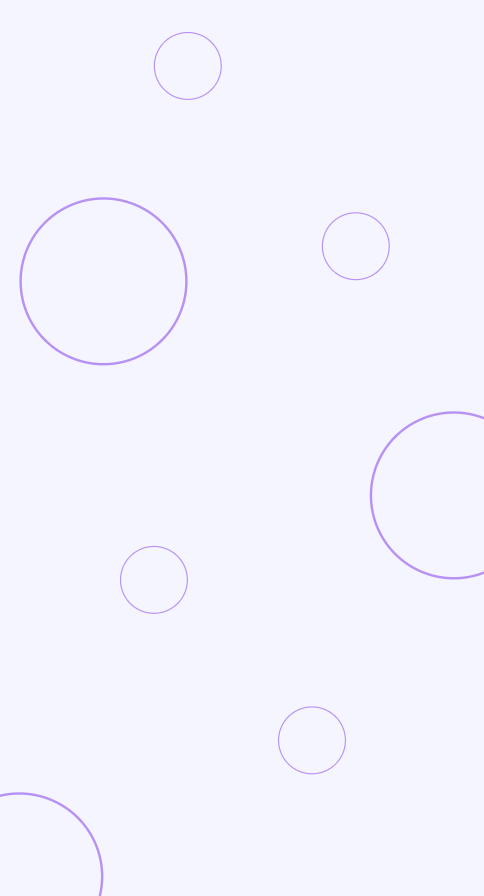
This background is drawn by a WebGL 2 fragment shader. Its source:

```glsl
#version 300 es
precision highp float;
// Thin violet ring outlines, large and small, on a pale lavender ground.
// Each size sits on its own slanted two-by-two lattice; every ring is a
// circle distance whose stroke is box-filtered over one pixel.

uniform vec2 u_resolution;
out vec4 fragColor;

// Lengths are fractions of the canvas height.
const vec3 GROUND = vec3(0.961, 0.961, 1.0);
const vec3 VIOLET = vec3(0.718, 0.573, 0.957);

const float LARGE_RADIUS = 0.0925;
const float LARGE_STROKE = 0.0027;
const vec2 LARGE_START = vec2(0.1155, 0.6860);
const vec2 LARGE_ACROSS = vec2(0.3910, -0.2389);
const vec2 LARGE_DOWN = vec2(-0.0940, -0.6641);
const vec2 LARGE_SKEW = vec2(0.0);

const float SMALL_RADIUS = 0.0373;
const float SMALL_STROKE = 0.0013;
const vec2 SMALL_START = vec2(0.2096, 0.9264);
const vec2 SMALL_ACROSS = vec2(0.1875, -0.2012);
const vec2 SMALL_DOWN = vec2(-0.0378, -0.5736);
const vec2 SMALL_SKEW = vec2(-0.0111, 0.0221);

// Share of a pixel lying inside an edge at signed distance d.
float edgeCoverage(float d, float pixel) {
    return clamp(d / pixel + 0.5, 0.0, 1.0);
}

float ringCoverage(vec2 p, float radius, float stroke, float pixel) {
    float d = length(p) - radius;
    return edgeCoverage(d + 0.5 * stroke, pixel)
         - edgeCoverage(d - 0.5 * stroke, pixel);
}

// Four rings on a lattice; skew shifts the far corner only.
float ringLattice(vec2 p, vec2 start, vec2 across, vec2 down, vec2 skew,
                  float radius, float stroke, float pixel) {
    float coverage = 0.0;
    for (int i = 0; i < 4; i++) {
        float column = float(i % 2);
        float row = float(i / 2);
        vec2 center = start + column * across + row * down + column * row * skew;
        coverage = max(coverage, ringCoverage(p - center, radius, stroke, pixel));
    }
    return coverage;
}

void main() {
    float pixel = 1.0 / u_resolution.y;
    vec2 p = gl_FragCoord.xy * pixel;

    float large = ringLattice(p, LARGE_START, LARGE_ACROSS, LARGE_DOWN, LARGE_SKEW,
                              LARGE_RADIUS, LARGE_STROKE, pixel);
    float small = ringLattice(p, SMALL_START, SMALL_ACROSS, SMALL_DOWN, SMALL_SKEW,
                              SMALL_RADIUS, SMALL_STROKE, pixel);

    fragColor = vec4(mix(GROUND, VIOLET, max(large, small)), 1.0);
}
```
